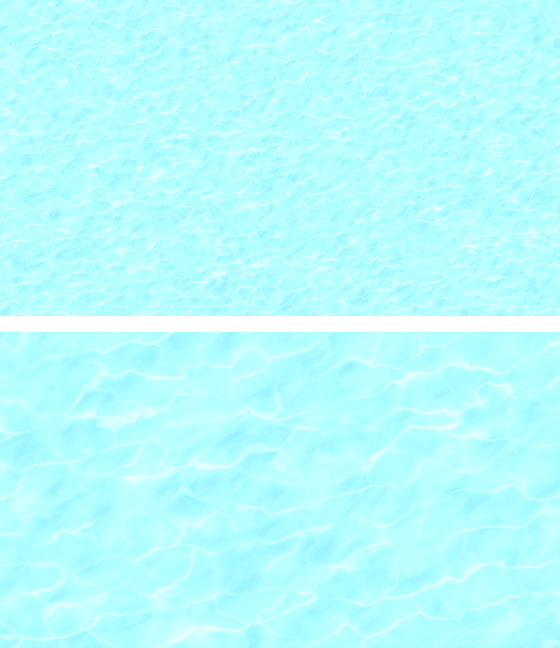
Top, the full canvas; bottom, a detail of the centre.
Give the GLSL for this texture, as a WebGL 2 fragment shader.

```glsl
#version 300 es
precision highp float;
// Pale, sunlit shallow water: slanted ripple cells with thin bright crests.
// Warped, stretched Voronoi borders form the crests; rotated value noise
// adds diagonal streaks, and a tone ramp turns brightness into cyan.

uniform vec2 u_resolution;
out vec4 fragColor;

const float CREST_ANGLE = 0.24;
const float STREAK_ANGLE = 0.64;
const vec2 CELL_DENSITY = vec2(17.0, 28.0);
const vec2 STREAK_DENSITY = vec2(27.0, 54.0);

float hash(vec2 p) {
    return fract(sin(dot(p, vec2(127.1, 311.7))) * 43758.5453);
}

vec2 hash2(vec2 p) {
    return vec2(hash(p), hash(p + vec2(37.2, 17.9)));
}

float valueNoise(vec2 p) {
    vec2 cell = floor(p);
    vec2 f = fract(p);
    f = f * f * (3.0 - 2.0 * f);
    float low = mix(hash(cell), hash(cell + vec2(1.0, 0.0)), f.x);
    float high = mix(hash(cell + vec2(0.0, 1.0)), hash(cell + 1.0), f.x);
    return mix(low, high, f.y);
}

float fbm(vec2 p) {
    float sum = 0.0;
    float weight = 0.54;
    for (int octave = 0; octave < 3; octave++) {
        sum += weight * valueNoise(p);
        p = p * 2.03 + vec2(11.3, 5.7);
        weight *= 0.5;
    }
    return sum;
}

// Coordinates whose x axis runs along the given angle.
vec2 alignTo(vec2 p, float angle) {
    float c = cos(angle);
    float s = sin(angle);
    return vec2(c * p.x + s * p.y, c * p.y - s * p.x);
}

// x: gap between the two nearest seeds, y: height above the nearest seed,
// z: how level the border is, from 0 for upright to 1 for level.
vec3 rippleCell(vec2 p) {
    vec2 cell = floor(p);
    float nearest = 9.0;
    float second = 9.0;
    vec2 toNearest = vec2(0.0);
    vec2 toSecond = vec2(0.0);
    for (int j = -1; j <= 1; j++) {
        for (int i = -1; i <= 1; i++) {
            vec2 id = cell + vec2(i, j);
            vec2 toPoint = p - id - 0.1 - 0.8 * hash2(id);
            float d = length(toPoint);
            if (d < nearest) {
                second = nearest;
                toSecond = toNearest;
                nearest = d;
                toNearest = toPoint;
            } else if (d < second) {
                second = d;
                toSecond = toPoint;
            }
        }
    }
    vec2 across = toSecond - toNearest;
    float level = abs(across.y) / max(length(across), 0.001);
    return vec3(second - nearest, toNearest.y, level);
}

vec3 waterColor(float tone) {
    float green = mix(0.955, 1.0, smoothstep(0.59, 0.70, tone));
    return vec3(clamp(tone, 0.58, 0.98), green, 1.0);
}

void main() {
    vec2 p = gl_FragCoord.xy / u_resolution.y;
    float pixel = CELL_DENSITY.y / u_resolution.y;

    // Ripple cells, bent by noise
    vec2 q = alignTo(p, CREST_ANGLE) * CELL_DENSITY;
    vec2 bend = vec2(fbm(q * 1.3), fbm(q * 1.3 + 40.0)) - 0.47;
    vec3 ripple = rippleCell(q + 1.1 * bend);

    // Level crests stay bright, upright ones fade
    float strength = mix(0.35, 1.0, smoothstep(0.25, 0.7, valueNoise(q * 1.4 + 71.0)));
    strength *= mix(0.4, 1.0, smoothstep(0.2, 0.8, ripple.z));
    float crest = 1.0 - smoothstep(0.0, 0.13 + pixel, ripple.x);
    float glow = exp(-6.0 * ripple.x);

    // Diagonal streaks, crisp-edged facets and fine flecks
    vec2 s = alignTo(p + 0.012 * bend, STREAK_ANGLE) * STREAK_DENSITY;
    float streak = fbm(s) - 0.47;
    float facet = smoothstep(0.38, 0.62, valueNoise(s * 1.4 + 23.0)) - 0.5;
    float fleck = valueNoise(s * 2.4 + 90.0) - 0.5;

    float tone = 0.690 + 0.17 * streak + 0.030 * facet + 0.065 * fleck;
    tone += strength * (0.15 * crest + 0.035 * glow) - 0.024 * ripple.y;
    fragColor = vec4(waterColor(tone), 1.0);
}
```
